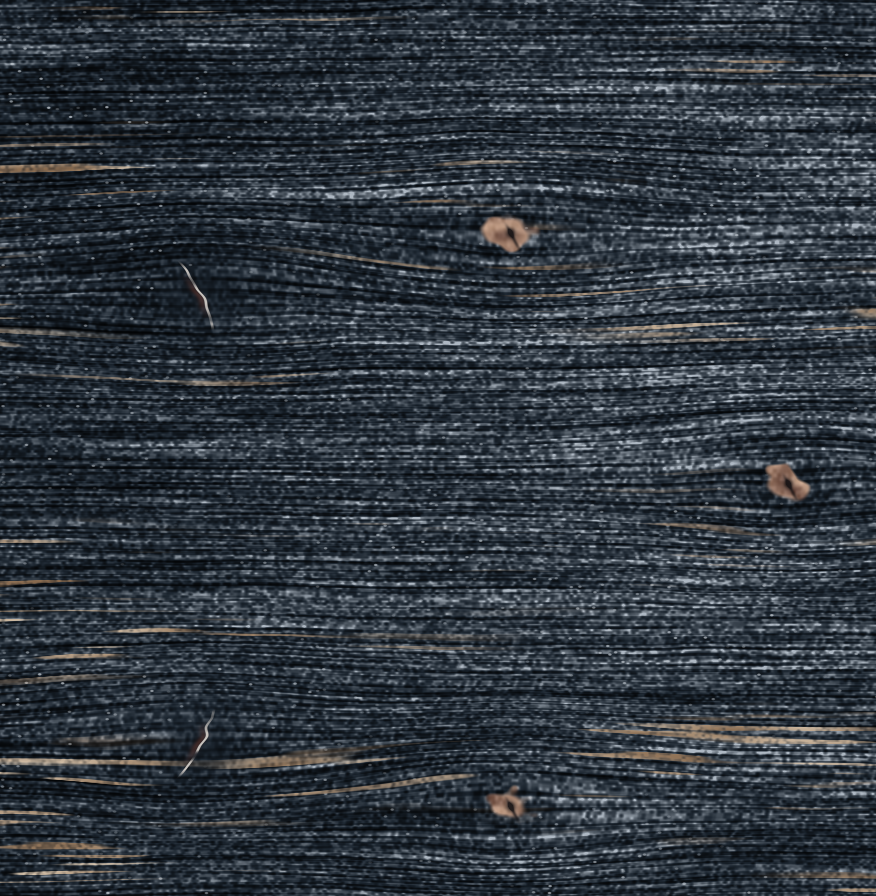
This texture is drawn by a WebGL 2 fragment shader. Its source:

```glsl
#version 300 es
precision highp float;
// Charred blue-black timber: grooved horizontal grain, tan worn streaks, knots and splits.

uniform vec2 u_resolution;
out vec4 fragColor;

float hash(vec2 p) {
    vec3 q = fract(vec3(p.xyx) * 0.1031);
    q += dot(q, q.yzx + 33.33);
    return fract((q.x + q.y) * q.z);
}

// One row of smooth noise, shifted at random so that rows never line up
float strand(float x, float row) {
    x += hash(vec2(row, 7.0)) * 50.0;
    float cell = floor(x);
    float f = x - cell;
    return mix(hash(vec2(cell, row)), hash(vec2(cell + 1.0, row)), f * f * (3.0 - 2.0 * f));
}

float noise(vec2 p) {
    float row = floor(p.y);
    float f = p.y - row;
    return mix(strand(p.x, row), strand(p.x, row + 1.0), f * f * (3.0 - 2.0 * f));
}

float signedNoise(vec2 p) {
    return 2.0 * noise(p) - 1.0;
}

// Long thin grooves, one per row, that wander and fade along their length
float grooves(float x, float rows, float seed) {
    float row = floor(rows) + seed;
    float offset = fract(rows) - 0.5 - 0.5 * (strand(x * 5.0, row) - 0.5);
    float depth = smoothstep(0.15, 0.65, strand(x * 4.0, row + 300.0));
    return depth * (1.0 - smoothstep(0.06, 0.27, abs(offset)));
}

// Knots and splits sit in pairs above and below a horizontal axis
vec2 knotCentre(float kind, float side) {
    return vec2(fract(1.57 - 0.345 * kind), 0.42 + side * (0.32 - 0.07 * kind * kind));
}

void main() {
    vec2 p = gl_FragCoord.xy / u_resolution.y;

    float v = p.y + 0.008 * signedNoise(p * vec2(2.2, 3.0) + 40.0)
                  + 0.0012 * signedNoise(p * vec2(14.0, 40.0) + 90.0);
    float core = 0.0, pit = 0.0, rim = 0.0, split = 0.0, rust = 0.0, calm = 0.0, worn = 0.0;

    // Knots bend the grain around them
    for (int i = 0; i < 5; i++) {
        float kind = floor(float(i) / 2.0);
        float side = 1.0 - 2.0 * mod(float(i), 2.0);
        vec2 d = p - knotCentre(kind, side);
        v -= 0.42 * d.y * exp(-dot(d * vec2(6.0, 12.0), d * vec2(6.0, 12.0)));

        if (kind == 1.0) {
            // Curved split in a smooth dark patch
            float bend = d.x + 0.5 * side * d.y + 5.0 * d.y * d.y
                       + 0.003 * signedNoise(vec2(3.0, p.y * 90.0));
            float reach = 1.0 - smoothstep(0.028, 0.040, abs(d.y));
            split += reach * (1.0 - smoothstep(0.0006, 0.0024, abs(bend)))
                   * smoothstep(0.15, 0.5, noise(vec2(5.0, p.y * 70.0)));
            rust += 0.6 * reach * exp(-pow((bend + 0.004) * 220.0, 2.0))
                  * smoothstep(0.03, 0.0, abs(d.y));
            calm += exp(-dot(d * vec2(23.0, 24.0), d * vec2(23.0, 24.0)));
        } else {
            // Bare heartwood with a dark pit and a burnt rim
            vec2 e = mat2(0.97, 0.24, -0.24, 0.97) * d / vec2(0.030, 0.021);
            float r = length(e) + 0.35 * signedNoise(p * vec2(60.0, 90.0));
            core += 1.0 - smoothstep(0.65, 0.95, r);
            rim += exp(-pow((r - 1.25) * 3.0, 2.0));
            pit += exp(-dot(e * vec2(6.0, 4.0), e * vec2(6.0, 4.0)))
                 + 0.7 * exp(-pow((e.x + e.y * 0.6) * 11.0, 2.0)) * smoothstep(0.8, 0.2, abs(e.y + 0.2));
            vec2 w = (d - vec2(0.2, -0.075 * side)) * vec2(4.5, 26.0);
            worn += (1.0 - 0.5 * kind) * 0.4 * exp(-dot(w, w));
        }
    }
    calm = min(calm, 1.0);

    // Grooves in two spacings over fine fibres and gritty roughness
    float groove = 1.35 * grooves(p.x, v * 112.0, 0.0) + 1.05 * grooves(p.x, v * 171.0, 500.0);
    float ridges = signedNoise(vec2(p.x * 4.0, v * 190.0) + 23.0);
    float fibres = signedNoise(vec2(p.x * 9.0, v * 330.0) + 37.0);
    float rough = signedNoise(vec2(p.x * 240.0, v * 340.0) + 51.0);
    float patches = signedNoise(vec2(p.x * 5.0, v * 22.0) + 11.0);

    float grain = 0.65 * ridges + 0.8 * fibres + 1.25 * rough - groove;
    float tone = 0.62 + mix(grain, 0.45 * rough - 0.9, 0.75 * calm) + 0.25 * patches - 0.6 * rim;
    tone += 0.6 * (smoothstep(0.0, 0.75, p.x) - 0.62) - 0.25 * pow(abs(p.y - 0.5) * 2.0, 4.0);
    float light = min(0.170 * exp(0.62 * tone), 0.72);
    vec3 colour = light + vec3(-0.85, 0.05, 1.0) * 0.043 * smoothstep(-0.04, 0.17, light);

    // Round pale flecks where the stain catches the light
    vec2 cell = floor(p * 120.0);
    vec2 spot = 0.3 + 0.4 * vec2(hash(cell + 13.0), hash(cell + 29.0));
    float fleck = 1.0 - smoothstep(0.08, 0.28, length((fract(p * 120.0) - spot) * vec2(0.8, 1.2)));
    fleck *= smoothstep(0.90, 0.98, hash(cell + 61.0)) * noise(p * vec2(6.0, 16.0) + 95.0);
    colour = mix(colour, vec3(0.72, 0.75, 0.78), 0.9 * fleck * (1.0 - calm));

    // Thin streaks worn through to the bare wood
    float zone = smoothstep(0.42, 0.78, noise(vec2(p.x * 3.0, v * 15.0) + 107.0) + worn);
    float streak = noise(vec2(p.x * 7.0, v * 205.0) + 119.0) + 0.22 * worn;
    streak = smoothstep(0.74, 0.88, streak) * zone * (1.0 - calm);
    streak *= 0.85 + 0.3 * rough;
    vec3 bare = mix(vec3(0.52, 0.40, 0.29), vec3(0.88, 0.81, 0.72),
                    noise(vec2(p.x * 12.0, v * 90.0) + 131.0));
    colour = mix(colour, bare, clamp(streak, 0.0, 1.0));

    // Knot hearts and splits
    vec3 heart = mix(vec3(0.42, 0.28, 0.23), vec3(0.86, 0.70, 0.59),
                     noise(p * vec2(60.0, 95.0) + 143.0)) + 0.06 * rough;
    colour = mix(colour, heart, 0.9 * min(core, 1.0));
    colour = mix(colour, vec3(0.07, 0.06, 0.07), min(pit, 1.0) * 0.9);
    colour = mix(colour, vec3(0.36, 0.20, 0.17), min(rust, 1.0));
    colour = mix(colour, vec3(0.78, 0.76, 0.74), min(split, 1.0));

    fragColor = vec4(clamp(colour, 0.0, 1.0), 1.0);
}
```
